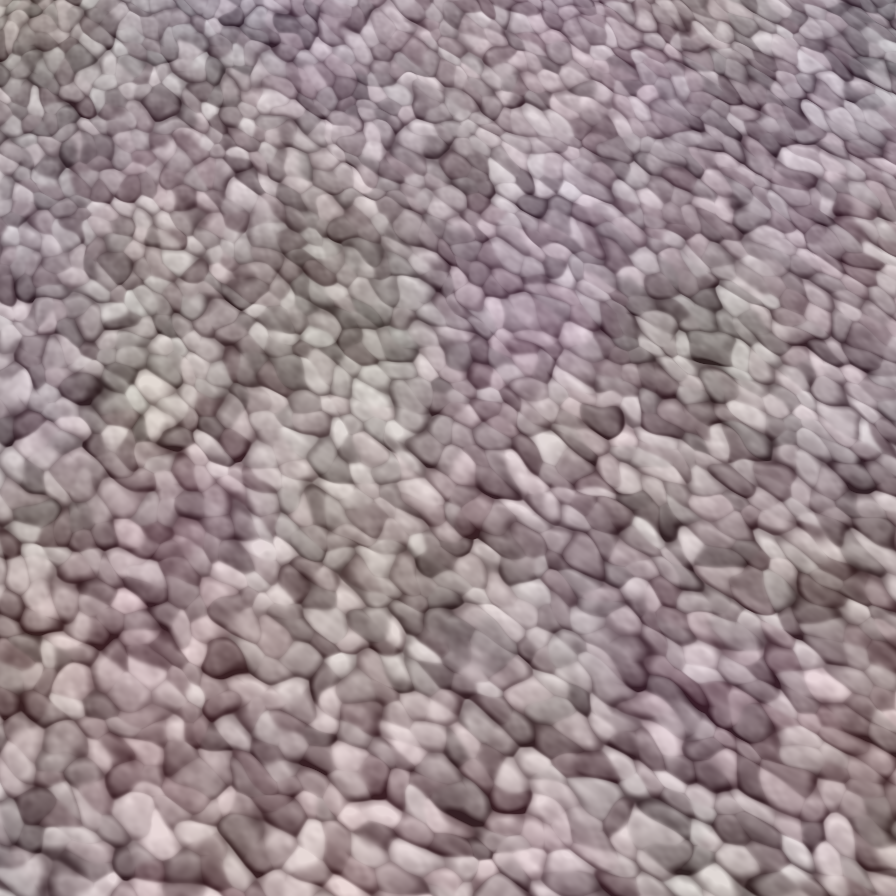
Write a Shadertoy shader that draws this texture.

```glsl
// Soft-focus gravel ground, receding upwards, with slanted mauve-grey stones.

const vec3 SHADOW_COLOR = vec3(0.33, 0.26, 0.28);
const vec3 STONE_COLOR  = vec3(0.76, 0.71, 0.72);
const vec3 VIOLET_TINT  = vec3(0.022, -0.014, 0.030);
const vec3 WARM_TINT    = vec3(0.022, 0.004, -0.032);

const float HORIZON = 2.25;      // height at which stones would vanish
const float DENSITY = 72.0;      // stones per unit of ground
const float SLANT   = -0.62;     // angle of the long axis of the stones
const float STRETCH = 1.22;

vec3 hash3(vec2 p) {
    vec3 h = fract(p.xyx * vec3(0.1031, 0.1030, 0.0973));
    h += dot(h, h.yxz + 33.33);
    return fract((h.xxy + h.yzz) * h.zyx);
}

float valueNoise(vec2 p) {
    vec2 cell = floor(p);
    vec2 f = fract(p);
    f = f * f * (3.0 - 2.0 * f);
    float low  = mix(hash3(cell).x, hash3(cell + vec2(1, 0)).x, f.x);
    float high = mix(hash3(cell + vec2(0, 1)).x, hash3(cell + vec2(1, 1)).x, f.x);
    return mix(low, high, f.y);
}

// Noise centred on zero, two octaves
float patches(vec2 p) {
    return 0.65 * valueNoise(p) + 0.35 * valueNoise(p * 2.1 + 17.3) - 0.5;
}

// Perspective: stones shrink evenly towards the horizon
vec2 groundPosition(vec2 uv) {
    float depth = HORIZON - uv.y;
    return vec2((uv.x - 0.5) / depth, -log(depth)) * DENSITY;
}

// Turns the ground so that x runs along the stones, then stretches them
vec2 alongStones(vec2 p, float angle, float stretch) {
    vec2 axis = vec2(cos(angle), sin(angle));
    vec2 q = vec2(dot(p, axis), dot(p, vec2(-axis.y, axis.x)));
    return q * vec2(1.0 / stretch, stretch);
}

// Soft cells: x = tone with side lighting, y = distance to nearest centre,
// z = random hue of the stone
vec3 softStones(vec2 p, vec2 light, float sharpness) {
    vec2 cell = floor(p);
    vec2 blended = vec2(0.0);
    float total = 0.0;
    float nearest = 4.0;
    for (int j = -1; j <= 1; j++) {
        for (int i = -1; i <= 1; i++) {
            vec2 id = cell + vec2(i, j);
            vec3 h = hash3(id + 200.0);
            vec2 offset = p - id - 0.1 - 0.8 * h.xy;
            float d2 = dot(offset, offset);
            float weight = exp(-sharpness * d2);
            float tone = 0.86 * (h.z - 0.5) + 0.36 * dot(offset, light);
            blended += weight * vec2(tone, hash3(id + 71.0).x - 0.5);
            total += weight;
            nearest = min(nearest, d2);
        }
    }
    blended /= total;
    return vec3(blended.x, sqrt(nearest), blended.y);
}

void mainImage(out vec4 fragColor, in vec2 fragCoord) {
    vec2 uv = fragCoord / iResolution.xy;
    vec2 p = alongStones(groundPosition(uv), SLANT, STRETCH);

    // Uneven stone outlines
    vec2 warp = vec2(valueNoise(p * 0.8 + 5.0), valueNoise(p * 0.8 + 41.0)) - 0.5;
    vec2 light = vec2(-0.57, 0.82);
    vec3 stone = softStones(p + 0.9 * warp, light, 13.0);

    // Stone tone, dark gaps, small grain and broad light patches
    float gap = smoothstep(0.38, 0.85, stone.y);
    float gapDepth = 0.6 + 0.5 * patches(p * 0.25 + 90.0);
    float grain = patches(p * 1.9 + 60.0);
    float broad = patches(uv * 6.0 + 30.0);
    float variation = stone.x - gapDepth * (gap - 0.2) + 0.4 * grain + 0.22 * broad;
    float tone = 0.62 + variation * mix(1.12, 0.88, uv.y);
    vec3 color = mix(SHADOW_COLOR, STONE_COLOR, clamp(tone, -0.3, 1.3));

    // Hue drifts: violet far away, warm nearby, mottled throughout
    float violet = 1.8 * patches(uv * 5.0 + 11.0) + 0.5 * stone.z;
    float warm = 0.45 - 0.9 * uv.y + 1.4 * patches(uv * 4.0 + 53.0) + 0.4 * stone.z;
    color += violet * VIOLET_TINT + warm * WARM_TINT;

    fragColor = vec4(clamp(color, 0.0, 1.0), 1.0);
}
```
